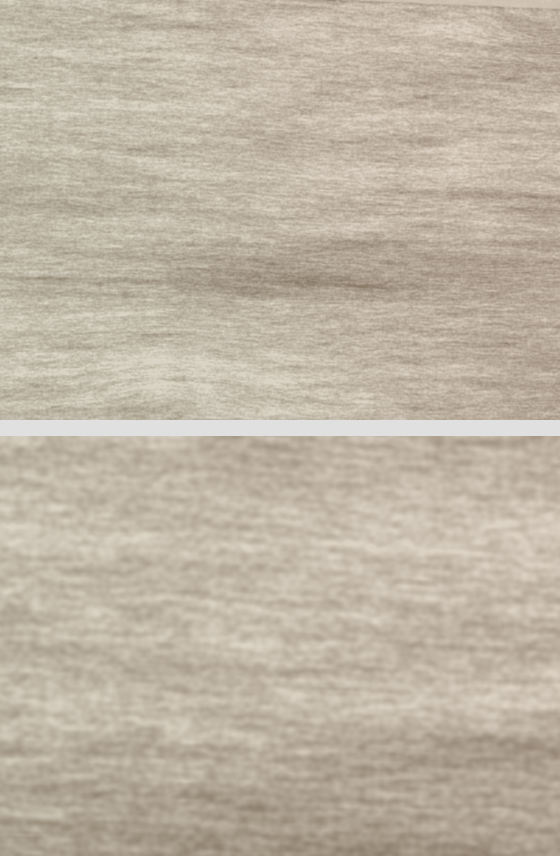
Top, the full canvas; bottom, a detail of the centre.
Write a WebGL 1 fragment shader that draws this texture.

```glsl
precision highp float;
// Pale matt wood board with nearly level grain, seen close up.
// Stretched gradient noise gives streaks, fibres and speckle; veins, dark
// flecks, pale scratches, a smoky band and two board seams lie on top.
uniform vec2 u_resolution;

const vec3 DARK_WOOD = vec3(0.600, 0.550, 0.487);
const vec3 PALE_WOOD = vec3(0.822, 0.792, 0.742);
const vec3 LEFT_TINT = vec3(0.995, 1.006, 0.990);
const vec3 RIGHT_TINT = vec3(1.012, 0.990, 0.982);
const float BASE_TONE = 0.68;
const float GRAIN_SLOPE = 0.05;
const float BROAD_AMOUNT = 0.42;
const float STREAK_AMOUNT = 0.40;
const float FIBRE_AMOUNT = 0.42;
const float SPECKLE_AMOUNT = 0.40;
const float VEIN_AMOUNT = 0.34;
const float FLECK_AMOUNT = 0.55;
const float SCRATCH_AMOUNT = 0.24;
const float BAND_AMOUNT = 0.36;
const int VEIN_COUNT = 8;
const vec2 KNOT = vec2(1.30, 0.93);
const vec2 FIGURE = vec2(0.40, 0.08);

vec2 hash2(vec2 p) {
  vec3 q = fract(p.xyx * vec3(0.1031, 0.1030, 0.0973));
  q += dot(q, q.yzx + 33.33);
  return fract((q.xx + q.yz) * q.zy);
}

float cornerSlope(vec2 cell, vec2 offset) {
  float angle = 6.2832 * hash2(cell).x;
  return dot(vec2(cos(angle), sin(angle)), offset);
}

// Gradient noise, roughly -0.7 to 0.7
float noise(vec2 p) {
  vec2 i = floor(p), f = p - i;
  vec2 s = f * f * f * (f * (f * 6.0 - 15.0) + 10.0);
  vec2 e = vec2(1.0, 0.0);
  float low = mix(cornerSlope(i, f), cornerSlope(i + e, f - e), s.x);
  float high = mix(cornerSlope(i + e.yx, f - e.yx), cornerSlope(i + 1.0, f - 1.0), s.x);
  return mix(low, high, s.y);
}

float bump(vec2 offset, vec2 size) {
  vec2 d = offset / size;
  return exp(-dot(d, d));
}

// Sparse soft dashes, at most one in each cell of a grid
float dashes(vec2 p, vec2 cells, float share, float seed) {
  vec2 q = p * cells + seed;
  vec2 cell = floor(q);
  vec2 place = hash2(cell + seed), kind = hash2(cell + seed + 57.0);
  vec2 size = vec2(0.10 + 0.14 * kind.y, 0.09 + 0.07 * place.x);
  float strength = step(kind.x, share) * (0.45 + 0.55 * place.y);
  return strength * bump(q - cell - mix(vec2(0.4), vec2(0.6), place), size);
}

// Long thin dark lines that fade in and out along the grain
float veins(vec2 p) {
  float sum = 0.0;
  for (int i = 0; i < VEIN_COUNT; i++) {
    float id = float(i);
    vec2 h = hash2(vec2(id, 11.0));
    float height = (id + 0.2 + 0.6 * h.x) / float(VEIN_COUNT);
    float d = p.y - height - 0.012 * noise(vec2(p.x * 3.0, id * 7.3));
    float fade = smoothstep(-0.25, 0.45, noise(vec2(p.x * 2.2 + h.y * 9.0, id + 0.5)));
    float width = d > 0.0 ? 0.004 : 0.013;
    sum += fade * (0.4 + 0.6 * h.y) * exp(-d * d / (width * width));
  }
  return sum;
}

void main() {
  vec2 p = gl_FragCoord.xy / u_resolution.y;
  float pixel = 1.0 / u_resolution.y;

  // Grain coordinates: tilted, slightly wavy, bent around knot and figure
  float knot = bump(p - KNOT, vec2(0.13, 0.055));
  float figure = bump(p - FIGURE, vec2(0.22, 0.13));
  vec2 g = p;
  g.y += GRAIN_SLOPE * p.x * smoothstep(0.15, 0.6, p.y);
  g.y += 0.012 * noise(p * vec2(2.0, 4.0)) + 0.045 * knot - 0.04 * figure;

  // Streaks from broad to fine
  float tone = BASE_TONE;
  tone += BROAD_AMOUNT * noise(g * vec2(1.3, 9.0) + 3.7);
  tone += STREAK_AMOUNT * noise(g * vec2(4.0, 38.0) + 19.1);
  tone += FIBRE_AMOUNT * (0.6 * noise(g * vec2(14.0, 85.0) + 41.3)
    + 0.8 * noise(g * vec2(32.0, 145.0) + 7.9));
  tone += SPECKLE_AMOUNT * (0.7 * noise(p * vec2(85.0, 140.0) + 5.3)
    + 0.6 * noise(p * vec2(150.0, 175.0) + 83.7));

  // Curly figure and knot shading
  tone += 0.35 * figure * noise(p * vec2(13.0, 5.0) + 2.0);
  tone -= 0.22 * knot;

  // Lower board: a smoky band above its edge, paler wood below
  float edge = p.y - 0.297 + 0.018 * p.x - 0.006 * noise(vec2(p.x * 9.0, 4.5));
  float below = 1.0 - smoothstep(-0.004, 0.004, edge);
  float band = exp(-pow((edge - 0.04) / 0.065, 2.0)) * smoothstep(0.05, 0.65, p.x);
  tone -= BAND_AMOUNT * band * (1.0 - 0.6 * below);
  tone += below * mix(0.12, 0.03, smoothstep(0.0, 0.9, p.x));

  // Marks along the grain
  tone -= VEIN_AMOUNT * veins(g);
  float ragged = 0.8 + 0.7 * noise(p * vec2(60.0, 130.0));
  tone -= FLECK_AMOUNT * ragged * dashes(g, vec2(4.5, 19.0), 0.28, 13.0);
  tone += SCRATCH_AMOUNT * (0.5 + band) * dashes(g, vec2(16.0, 60.0), 0.30, 71.0);

  // Soft light from the upper middle, and the pale strip past the top seam
  tone += 0.10 * bump(p - vec2(0.55, 0.80), vec2(0.55, 0.30)) - 0.06 * p.x * (1.0 - p.y);
  float seam = p.y - 1.0 + 0.042 * (p.x - 0.833);
  tone -= 0.25 * bump(vec2(seam + 0.003), vec2(0.006));
  tone = mix(tone, 0.95, 0.75 * smoothstep(-pixel, pixel, seam));

  vec3 wood = mix(DARK_WOOD, PALE_WOOD, clamp(tone, -0.25, 1.15));
  wood *= mix(LEFT_TINT, RIGHT_TINT, smoothstep(0.1, 1.2, p.x + 0.4 * (p.y - 0.5)));
  gl_FragColor = vec4(wood, 1.0);
}
```
